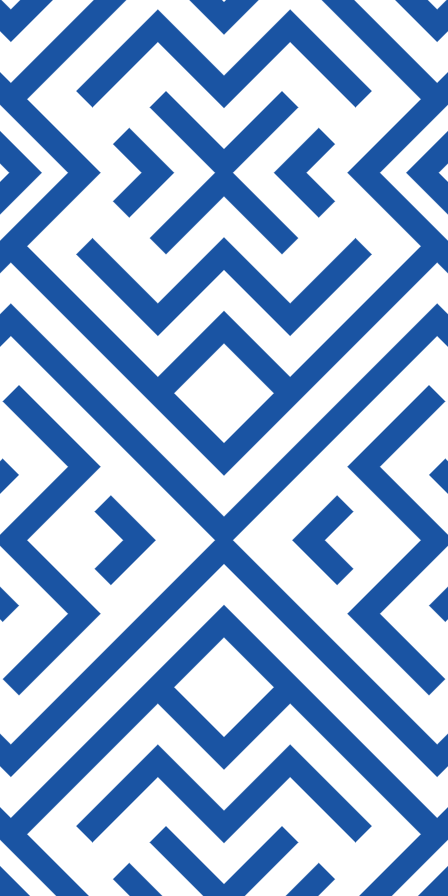
This pattern is drawn by a WebGL 1 fragment shader. Its source:

```glsl
precision highp float;
uniform vec2 u_resolution;

#define MODULES_ACROSS 6.095
#define MOTIF_CENTER_Y 9.84
#define HALF_PERIOD 5.0
#define AXIS_OFFSET 0.1
#define HALF_WIDTH 0.157
#define BLUE vec3(0.10, 0.33, 0.64)
#define WHITE vec3(1.0)

// Distance to a bar: mitred past the joint, cut square at the tip
float bar(vec2 p, vec2 joint, vec2 tip) {
  vec2 span = tip - joint;
  float len = length(span);
  vec2 dir = span / len;
  vec2 rel = p - joint;
  float along = dot(rel, dir);
  float across = abs(dot(rel, vec2(-dir.y, dir.x)));
  float ends = max(-HALF_WIDTH - along, along - len);
  vec2 d = vec2(ends, across - HALF_WIDTH);
  return min(max(d.x, d.y), 0.0) + length(max(d, 0.0));
}

// Crossed bars, small arrow and zigzag around the motif center
float centralMotif(vec2 p) {
  float d = bar(p, vec2(0.0), vec2(1.0));
  d = min(d, bar(p, vec2(1.0, 0.0), vec2(1.5, 0.5)));
  d = min(d, bar(p, vec2(1.0, 2.0), vec2(2.0, 1.0)));
  return min(d, bar(p, vec2(1.0, 2.0), vec2(-1.0, 0.0)));
}

// Long diagonals, with the diamond closed by a short bar
float lattice(vec2 p) {
  float d = bar(p, vec2(0.0, 2.0), vec2(1.0, 3.0));
  d = min(d, bar(p, vec2(0.0, 4.0), vec2(3.0, 1.0)));
  d = min(d, bar(p, vec2(0.0, 5.0), vec2(3.0, 2.0)));
  d = min(d, bar(p, vec2(3.0, 2.0), vec2(4.0, 3.0)));
  d = min(d, bar(p, vec2(2.0, 0.0), vec2(4.0, 2.0)));
  return min(d, bar(p, vec2(2.8, 0.0), vec2(4.0, 1.2)));
}

// Sideways zigzag and arrows beside the large crossing
float sideMotif(vec2 p) {
  float d = bar(p, vec2(2.0, 4.0), vec2(3.0, 3.0));
  d = min(d, bar(p, vec2(2.0, 4.0), vec2(4.0, 6.0)));
  d = min(d, bar(p, vec2(4.0, 5.0), vec2(3.0, 4.0)));
  return min(d, bar(p, vec2(1.25, 5.0), vec2(1.75, 4.5)));
}

void main() {
  float pixel = MODULES_ACROSS / u_resolution.x;
  vec2 p = gl_FragCoord.xy * pixel;

  // Mirror about the vertical axis and fold the vertical repeat
  p.x = abs(p.x - 0.5 * MODULES_ACROSS) + AXIS_OFFSET;
  p.y = abs(mod(p.y - MOTIF_CENTER_Y + HALF_PERIOD, 2.0 * HALF_PERIOD) - HALF_PERIOD);

  float d = min(centralMotif(p), min(lattice(p), sideMotif(p)));
  float ink = 1.0 - smoothstep(-0.75 * pixel, 0.75 * pixel, d);
  gl_FragColor = vec4(mix(WHITE, BLUE, ink), 1.0);
}
```
